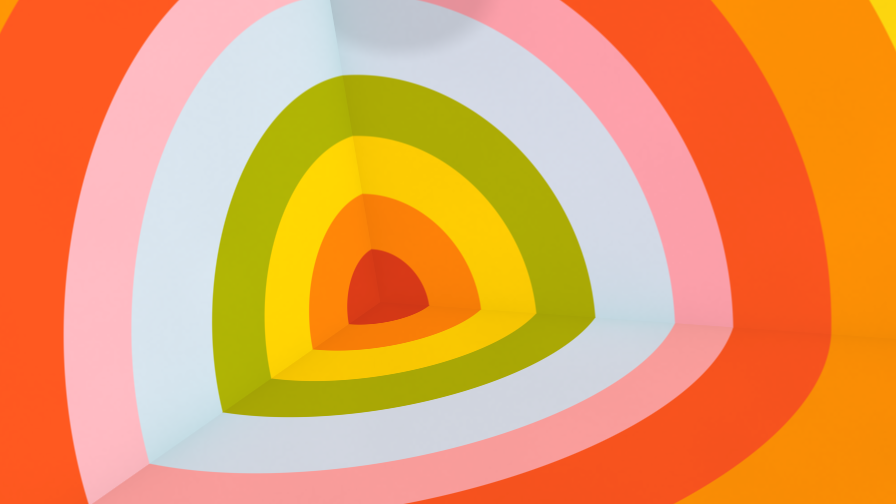
Reproduce this background procedurally as a Shadertoy shader.

```glsl
// Concentric painted bands wrapping the inner corner of a room.
// Each of the three walls is un-projected to flat coordinates, where the
// bands are near-circular; the walls are then shaded and joined at creases.

#define CORNER     vec2(0.7546, 0.4005)
#define AXIS_UP    vec3(-0.0171, 0.1028, 0.0215)   // xy: step, z: foreshortening
#define AXIS_RIGHT vec3(0.0940, -0.0067, 0.0297)
#define AXIS_FRONT vec3(-0.0586, -0.0410, 0.0625)
#define ROUNDNESS  2.06
#define GRAIN      0.012
#define PINK_FADE  0.27
#define CREASE_GLOW 0.55

const int LEFT = 0, RIGHT = 1, FLOOR = 2;

// Outer radius of each band, and the paints from the corner outward
const float bandEdge[8] = float[8](1.0, 2.0, 3.0, 4.0, 5.25, 6.1, 7.42, 8.87);
const vec3 paint[9] = vec3[9](
    vec3(0.86, 0.23, 0.09), vec3(1.00, 0.51, 0.03), vec3(1.00, 0.81, 0.01),
    vec3(0.68, 0.68, 0.02), vec3(0.84, 0.865, 0.90), vec3(1.00, 0.635, 0.665),
    vec3(0.99, 0.335, 0.12), vec3(1.00, 0.57, 0.02), vec3(1.00, 0.85, 0.06));
const vec3 wallTint[3] = vec3[3](
    vec3(1.015, 1.04, 1.04), vec3(0.99, 0.985, 1.0), vec3(0.975, 0.965, 0.97));

float hash(vec2 p) {
    return fract(sin(dot(p, vec2(127.1, 311.7))) * 43758.5);
}

float noise(vec2 p) {
    vec2 i = floor(p), f = fract(p);
    f = f * f * (3.0 - 2.0 * f);
    return mix(mix(hash(i), hash(i + vec2(1, 0)), f.x),
               mix(hash(i + vec2(0, 1)), hash(i + vec2(1, 1)), f.x), f.y);
}

float cross2(vec2 a, vec2 b) { return a.x * b.y - a.y * b.x; }

// Flat wall coordinates (xy) and perspective depth factor (z)
vec3 unproject(vec2 q, vec3 axisA, vec3 axisB) {
    vec2 u = axisA.xy + axisA.z * q;
    vec2 v = axisB.xy + axisB.z * q;
    vec2 ab = vec2(cross2(q, v), cross2(u, q)) / cross2(u, v);
    return vec3(ab, 1.0 - dot(ab, vec2(axisA.z, axisB.z)));
}

vec3 bandPaint(int band, int wall, vec2 ab) {
    vec3 c = paint[band] * wallTint[wall];
    if (band == 5 && wall == LEFT) c = mix(c, vec3(0.98, 0.93, 0.96), PINK_FADE);
    if (band == 5 && wall == FLOOR) c.b -= 0.04;
    // Pale cyan light bounced between neighbouring walls on the white band
    if (band == 4) {
        float nearCrease = exp(-1.8 * max(min(ab.x, ab.y), 0.0));
        c = mix(c, vec3(0.75, 0.89, 0.92), CREASE_GLOW * nearCrease);
    }
    return c;
}

// Colour of one wall, with its coverage in alpha
vec4 shadeWall(vec2 q, vec3 axisA, vec3 axisB, int wall) {
    vec3 flatPos = unproject(q, axisA, axisB);
    vec2 ab = max(flatPos.xy, 0.0);
    float radius = pow(pow(ab.x, ROUNDNESS) + pow(ab.y, ROUNDNESS), 1.0 / ROUNDNESS);
    float soft = 11.0 * max(flatPos.z, 0.1) / iResolution.y;

    vec3 c = bandPaint(0, wall, ab);
    for (int i = 0; i < 8; i++)
        c = mix(c, bandPaint(i + 1, wall, ab),
                smoothstep(-soft, soft, radius - bandEdge[i]));

    // Gentle darkening where two walls meet
    c *= 1.0 - 0.035 * exp(-3.0 * min(ab.x, ab.y));
    float inside = clamp(0.5 + 0.09 * iResolution.y * min(flatPos.x, flatPos.y), 0.0, 1.0);
    return vec4(c, flatPos.z > 0.0 ? inside : 0.0);
}

// Soft grey shadow on the right wall, hanging from the top edge
float topShadow(vec2 p) {
    vec2 d = (p - vec2(0.79, 1.02)) / vec2(0.20, 0.135);
    return 1.0 - smoothstep(0.75, 1.1, length(d));
}

void mainImage(out vec4 fragColor, in vec2 fragCoord) {
    vec2 p = fragCoord / iResolution.y;
    vec2 q = p - CORNER;

    vec4 left  = shadeWall(q, AXIS_UP, AXIS_FRONT, LEFT);
    vec4 right = shadeWall(q, AXIS_UP, AXIS_RIGHT, RIGHT);
    vec4 ground = shadeWall(q, AXIS_RIGHT, AXIS_FRONT, FLOOR);
    right.rgb *= 1.0 - 0.09 * topShadow(p);

    // Join the walls by their coverage
    float total = max(left.a + right.a + ground.a, 0.001);
    vec3 col = (left.rgb * left.a + right.rgb * right.a + ground.rgb * ground.a) / total;

    // Faint plaster mottling
    col *= 1.0 + GRAIN * (noise(p * 9.0) + 0.5 * noise(p * 140.0) - 0.75);
    fragColor = vec4(clamp(col, 0.0, 1.0), 1.0);
}
```
